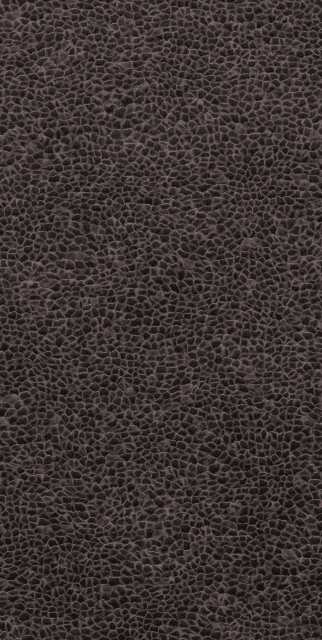
This texture is drawn by a Shadertoy shader. Its source:

```glsl
// Dark brown pebbled leather: small lit ridges around dark, slightly flattened grains.

vec2 hash2(vec2 p) {
    vec3 q = fract(vec3(p.xyx) * vec3(0.1031, 0.1030, 0.0973));
    q += dot(q, q.yzx + 33.33);
    return fract((q.xx + q.yz) * q.zy);
}

float cornerSlope(vec2 cell, vec2 corner, vec2 f) {
    float angle = 6.2832 * hash2(cell + corner).x;
    return dot(vec2(cos(angle), sin(angle)), f - corner);
}

float gradientNoise(vec2 p) {
    vec2 cell = floor(p), f = fract(p);
    vec2 w = f * f * f * (f * (f * 6.0 - 15.0) + 10.0);
    float low = mix(cornerSlope(cell, vec2(0, 0), f), cornerSlope(cell, vec2(1, 0), f), w.x);
    float high = mix(cornerSlope(cell, vec2(0, 1), f), cornerSlope(cell, vec2(1, 1), f), w.x);
    return mix(low, high, w.y);
}

// xy: offset from the nearest grain centre, z: gap to the neighbouring grain, w: grain id
vec4 grains(vec2 p) {
    vec2 cell = floor(p), nearest = vec2(0.0);
    float first = 9.0, second = 9.0, id = 0.0;
    for (int y = -2; y <= 2; y++) {
        for (int x = -2; x <= 2; x++) {
            vec2 c = cell + vec2(x, y);
            vec2 offset = p - c - 0.5 - 0.85 * (hash2(c + 71.0) - 0.5);
            float d = length(offset);
            if (d < first) {
                second = first;
                first = d;
                nearest = offset;
                id = hash2(c + 19.0).x;
            } else {
                second = min(second, d);
            }
        }
    }
    return vec4(nearest, second - first, id);
}

void mainImage(out vec4 fragColor, in vec2 fragCoord) {
    vec2 uv = fragCoord / iResolution.x;
    float height = fragCoord.y / iResolution.y;

    // Bend the rows of grains and roughen their outlines
    vec2 p = uv * vec2(39.0, 49.0);
    p += 1.5 * vec2(gradientNoise(uv * 5.0 + 40.0), gradientNoise(uv * 5.0 + 90.0));
    p += 0.35 * vec2(gradientNoise(uv * 55.0 + 20.0), gradientNoise(uv * 55.0 + 60.0));
    vec4 grain = grains(p);

    // Ridges catch light from above; the hollows below them stay dark
    float wear = gradientNoise(uv * vec2(24.0, 32.0) + 11.0);
    float ridge = 1.0 - smoothstep(0.0, 0.48, grain.z);
    float tone = 0.15 + ridge * (0.52 + 0.35 * wear);
    tone += 0.34 * grain.y + 0.12 * (grain.w - 0.5);

    // Fine pores, broad patches and a slow fall-off towards the bottom
    tone += 0.22 * gradientNoise(uv * 120.0) + 0.12 * gradientNoise(uv * 230.0 + 7.0);
    tone += 0.10 * gradientNoise(uv * vec2(3.0, 4.0) + 3.0);
    tone += 0.11 * smoothstep(0.0, 0.9, height) - 0.05;
    tone = clamp(tone, 0.0, 1.1);

    vec3 color = mix(vec3(0.09, 0.07, 0.072), vec3(0.46, 0.40, 0.39), tone);
    fragColor = vec4(color, 1.0);
}
```
